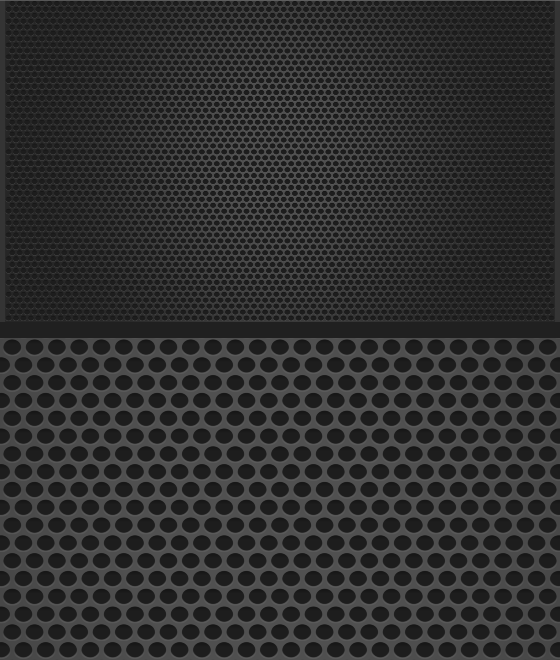
Top, the full canvas; bottom, a detail of the centre.
Write a WebGL 1 fragment shader that draws this pattern.

```glsl
precision highp float;
// Dark perforated metal sheet: 54 staggered rows of 74 or 73 holes under a soft central glow.

uniform vec2 u_resolution;

// One unit is the spacing between neighbouring holes in a row.
const float SHEET_WIDTH = 75.3;
const float ROW_PITCH = 0.798;
const vec2 HOLE_RADIUS = vec2(0.395, 0.352);

// Approximate signed distance to an ellipse centred on the origin.
float ellipseDistance(vec2 p, vec2 radius) {
  float k = length(p / radius);
  return k * (k - 1.0) / max(length(p / (radius * radius)), 0.001);
}

// Glow strength: one in the middle, falling to zero at the sides and corners.
float glowAt(vec2 p, vec2 size) {
  float d = length((p / size - 0.5) * vec2(2.0, 1.05));
  return 1.0 - smoothstep(0.1, 0.92, d);
}

float sheetShade(vec2 p, vec2 size) {
  float glow = glowAt(p, size);
  float plate = mix(0.15, 0.315, glow);

  // Rows count down from the top; every even row is shifted by half a hole.
  float rowPos = (size.y - p.y - 0.088) / ROW_PITCH;
  float row = floor(rowPos);
  float even = 1.0 - mod(row, 2.0);
  float columnPos = p.x - 0.65 - 0.5 * even;
  float column = floor(columnPos);
  vec2 cell = vec2(fract(columnPos) - 0.5, (0.5 - fract(rowPos)) * ROW_PITCH);
  float inside = step(0.0, column) * step(column, 73.5 - even)
               * step(0.0, row) * step(row, 53.5);

  // Hole with a shadowed top and a thin lit lip below.
  float d = ellipseDistance(cell, HOLE_RADIUS);
  float hole = inside * (1.0 - smoothstep(-0.02, 0.02, d));
  float lip = inside * (1.0 - smoothstep(0.02, 0.06, abs(d - 0.015)))
            * smoothstep(0.0, -0.3, cell.y);
  float depth = mix(0.115, 0.085, smoothstep(0.1, 0.34, cell.y));
  float shade = mix(plate, depth, hole);
  shade = mix(shade, plate + mix(0.13, 0.05, glow), 0.8 * lip);

  // Plain side margins are lighter than the perforated edge.
  float margin = 1.0 - smoothstep(0.62, 0.75, min(p.x, size.x - p.x));
  shade = mix(shade, max(shade, 0.205), margin * (1.0 - hole));

  // Bright rim along the top edge of the sheet.
  float rim = 1.0 - smoothstep(0.05, 0.13, size.y - p.y);
  return mix(shade, 0.45, 0.85 * rim);
}

void main() {
  float unitsPerPixel = SHEET_WIDTH / u_resolution.x;
  vec2 size = u_resolution * unitsPerPixel;

  // Average a 4 by 4 grid of samples, slightly tightened to keep the holes crisp.
  float shade = 0.0;
  for (int j = 0; j < 4; j++) {
    for (int i = 0; i < 4; i++) {
      vec2 offset = ((vec2(float(i), float(j)) + 0.5) / 4.0 - 0.5) * 0.75;
      shade += sheetShade((gl_FragCoord.xy + offset) * unitsPerPixel, size);
    }
  }
  gl_FragColor = vec4(vec3(shade / 16.0), 1.0);
}
```
